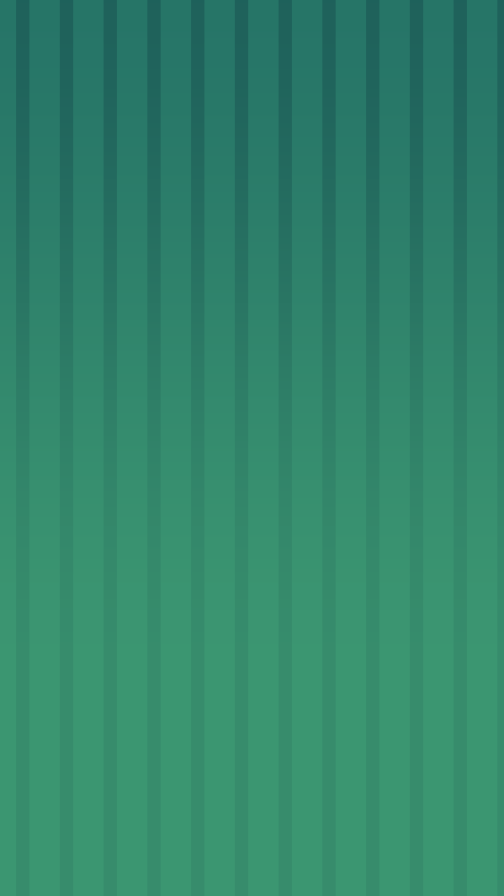
Write a Shadertoy shader that draws this pattern.

```glsl
// Evenly spaced dark vertical stripes fading down a teal to green gradient.
#define STRIPE_COUNT 11.52
#define STRIPE_CENTER 0.52
#define STRIPE_WIDTH 0.305
#define FADE_LOW 0.26
#define FADE_HIGH 1.0
#define SHADE_LOW 0.065
#define SHADE_HIGH 0.165
#define TEAL vec3(0.149, 0.457, 0.405)
#define GREEN vec3(0.233, 0.588, 0.444)

// Antialiased coverage of a band repeated once per unit of x.
float stripeMask(float x, float pixel) {
    float fromCenter = abs(fract(x - STRIPE_CENTER + 0.5) - 0.5);
    float edge = fromCenter - 0.5 * STRIPE_WIDTH;
    return clamp(0.5 - edge / pixel, 0.0, 1.0);
}

// Green below, easing into teal towards the top.
vec3 background(float height) {
    float t = clamp((height - FADE_LOW) / (FADE_HIGH - FADE_LOW), 0.0, 1.0);
    float eased = mix(t, smoothstep(0.0, 1.0, t), 0.6);
    return mix(GREEN, TEAL, eased);
}

void mainImage(out vec4 fragColor, in vec2 fragCoord) {
    vec2 uv = fragCoord / iResolution.xy;
    vec3 color = background(uv.y);

    // Stripes deepen with height and stay faint at the bottom.
    float stripe = stripeMask(uv.x * STRIPE_COUNT, STRIPE_COUNT / iResolution.x);
    float shade = mix(SHADE_LOW, SHADE_HIGH, smoothstep(0.4, 1.0, uv.y));
    color *= 1.0 - shade * stripe * vec3(1.2, 1.0, 0.72);

    fragColor = vec4(color, 1.0);
}
```
